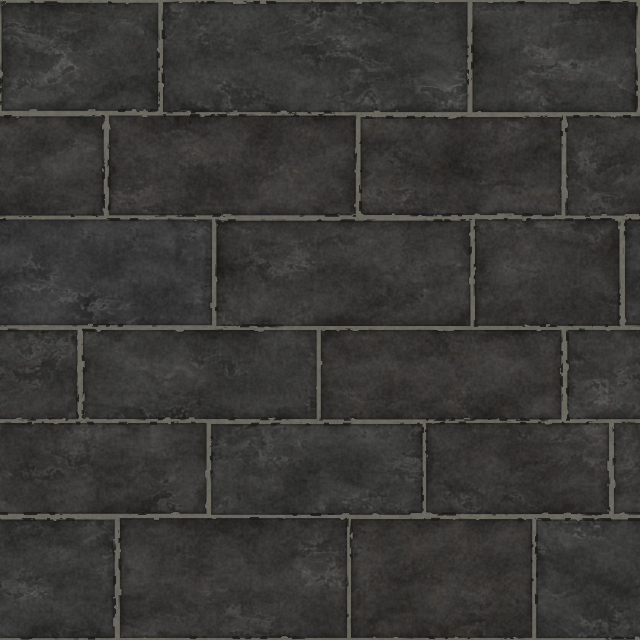
This texture is drawn by a WebGL 2 fragment shader. Its source:

```glsl
#version 300 es
precision highp float;
// Dark slate bricks in six uneven courses, with thin grey mortar and chipped edges.
uniform vec2 u_resolution;
out vec4 outColor;

vec2 hash2(vec2 p) {
  vec3 q = fract(p.xyx * vec3(0.1031, 0.1030, 0.0973));
  q += dot(q, q.yzx + 33.33);
  return fract((q.xx + q.yz) * q.zy);
}

float gradientAt(vec2 cell, vec2 offset) {
  float angle = 6.2832 * hash2(cell).x;
  return dot(vec2(cos(angle), sin(angle)), offset);
}

float gradientNoise(vec2 p) {
  vec2 i = floor(p), f = fract(p);
  vec2 u = f * f * f * (f * (f * 6.0 - 15.0) + 10.0);
  vec2 e = vec2(0.0, 1.0);
  return mix(mix(gradientAt(i, f), gradientAt(i + e.yx, f - e.yx), u.x),
             mix(gradientAt(i + e, f - e), gradientAt(i + 1.0, f - 1.0), u.x), u.y);
}

float fbm(vec2 p) {
  float sum = 0.0, amplitude = 1.0;
  for (int i = 0; i < 4; i++) {
    sum += amplitude * gradientNoise(p);
    p = mat2(1.6, 1.2, -1.2, 1.6) * p + 7.3;
    amplitude *= 0.6;
  }
  return sum;
}

// Course boundaries from the top, the joints of each course, and brick warmth.
const float courses[7] = float[7](0.0, 0.178, 0.340, 0.512, 0.658, 0.807, 1.0);
const vec3 joints[6] = vec3[6](
  vec3(0.251, 0.735, 0.999), vec3(0.166, 0.560, 0.881), vec3(0.334, 0.738, 0.972),
  vec3(0.126, 0.498, 0.882), vec3(0.327, 0.663, 0.956), vec3(0.183, 0.546, 0.835));
const vec3 warmth[6] = vec3[6](
  vec3(0.15, 0.3, 0.2), vec3(0.85, 0.8, 0.5), vec3(0.5, 0.65, 0.0),
  vec3(0.3, 0.9, 0.35), vec3(0.2, 0.7, 0.5), vec3(0.6, 1.0, 0.1));

void main() {
  vec2 p = gl_FragCoord.xy / u_resolution;
  p.y = 1.0 - p.y;
  float pixel = 1.0 / min(u_resolution.x, u_resolution.y);

  // Find the brick; the last one in each course wraps around the sides.
  int row = 0;
  for (int i = 1; i < 6; i++) if (p.y > courses[i]) row = i;
  vec3 j = joints[row];
  if (p.x < j.x) p.x += 1.0;
  int column = p.x < j.y ? 0 : (p.x < j.z ? 1 : 2);
  vec2 low = vec2(j[column], courses[row]);
  vec2 high = vec2(column < 2 ? j[column + 1] : j.x + 1.0, courses[row + 1]);
  float warm = warmth[row][column];

  // Each side has its own inset, so the joints vary in width.
  vec2 id = vec2(float(column), float(row)) + 3.0;
  low += 0.0025 + 0.0025 * hash2(id * 7.1);
  high -= 0.0025 + 0.0025 * hash2(id * 11.7);
  vec2 q = p + id * vec2(5.37, 3.91);

  // Signed depth into the brick: straight sides with a few small nicks.
  vec2 box = abs(p - 0.5 * (low + high)) - 0.5 * (high - low);
  float depth = -max(box.x, box.y);
  depth -= 0.0025 * smoothstep(0.28, 0.40, gradientNoise(q * 55.0));

  // Stone: broad clouds, soft pale wisps and fine grain.
  vec2 warp = 0.02 * vec2(gradientNoise(q * 20.0), gradientNoise(q * 20.0 + 40.0));
  float clouds = fbm((q + warp) * vec2(8.0, 14.0));
  float grain = gradientNoise(q * 210.0) + 0.8 * gradientNoise(q * 105.0 + 5.0);
  float veins = fbm((q + warp) * vec2(17.0, 34.0)) + 0.2 * grain;
  float wisps = 1.0 - smoothstep(0.0, 0.30, abs(veins));
  wisps *= smoothstep(-0.2, 0.6, fbm(q * vec2(7.0, 11.0) + 20.0));
  vec3 stone = mix(vec3(0.217, 0.218, 0.216), vec3(0.207, 0.200, 0.190), warm);
  stone += 0.065 * clouds + 0.034 * grain + 0.02 * veins;
  stone += mix(0.100, 0.035, warm) * wisps * (0.9 + 0.5 * grain);
  float rust = smoothstep(0.0, 0.6, fbm(q * 28.0 + 9.0)) * warm;
  stone += rust * vec3(0.020, 0.010, 0.004);

  // Shaded rim: uneven patches that reach in from the sides.
  float rim = smoothstep(-0.002, 0.016, depth + 0.016 * fbm(q * 26.0));
  stone *= mix(0.80, 1.0, rim);
  stone *= mix(0.84, 1.0, smoothstep(0.001, 0.004, depth));

  // Mortar, lighter in the middle.
  vec3 mortar = vec3(0.418, 0.412, 0.375) + 0.035 * gradientNoise(p * 80.0)
              + 0.030 * gradientNoise(p * 210.0);
  mortar *= mix(1.0, 0.95, smoothstep(-0.002, 0.0, depth));
  vec3 color = mix(mortar, stone, smoothstep(-0.5 * pixel, 0.5 * pixel, depth));

  // Short, sharp dark dashes scattered along the sides.
  float side = -max(box.x, box.y);
  float chips = smoothstep(0.10, 0.16, gradientNoise(q * 62.0 + 13.0)
              + 0.3 * gradientNoise(q * 160.0));
  chips *= smoothstep(0.12, -0.02, 0.0) + smoothstep(-0.15, 0.1, gradientNoise(q * 9.0));
  chips = min(chips, 1.0);
  chips *= 1.0 - smoothstep(0.0016, 0.0016 + pixel, abs(side - 0.0002));
  color = mix(color, vec3(0.110, 0.107, 0.100), 0.9 * chips);

  outColor = vec4(color, 1.0);
}
```
